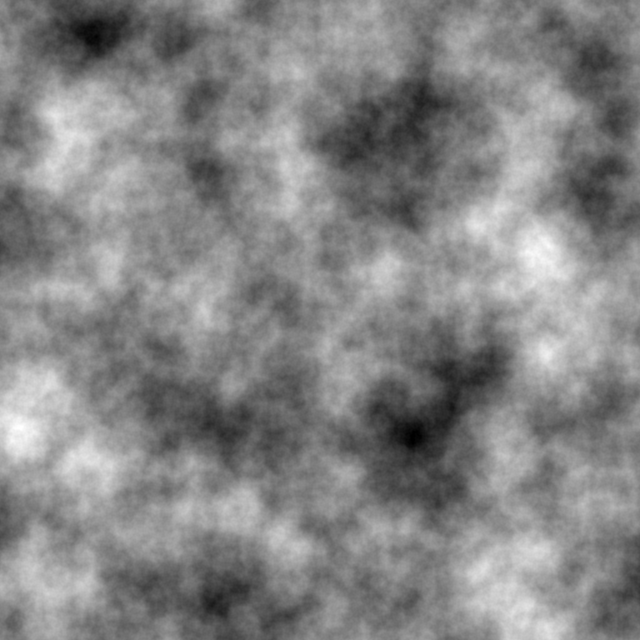
Write a WebGL 2 fragment shader that draws this texture.

```glsl
#version 300 es
precision highp float;
// Soft grey clouds: fractal gradient noise summed over octaves.
// Diagonal gradients on nested lattices give broad banks with slanting
// streaks; a high gain keeps a clear, smoky grain on top.

uniform vec2 u_resolution;
out vec4 fragColor;

#define BASE_CELLS 4.0      // noise cells across the canvas, first octave
#define OCTAVES 7
#define LACUNARITY 2.0
#define GAIN 0.59           // strength of each octave against the one before
#define MEAN_GREY 0.522
#define CONTRAST 0.61
#define DIRECTIONS 4.0      // gradient directions, centred on the diagonals
#define SEED 23u

const float TAU = 6.2831853;

// Integer hash of a lattice point, mapped to 0..1
float hash(ivec2 cell, uint salt) {
    uint h = uint(cell.x) * 1597334677u ^ uint(cell.y) * 3812015801u;
    h ^= (salt + SEED) * 2654435769u;
    h = (h ^ (h >> 16)) * 2146121005u;
    h = (h ^ (h >> 15)) * 2221713035u;
    h ^= h >> 16;
    return float(h >> 8) / 16777216.0;
}

// Ramp of one lattice corner along its random diagonal gradient
float cornerRamp(ivec2 cell, vec2 offset, uint salt) {
    float angle = TAU * (floor(hash(cell, salt) * DIRECTIONS) + 0.5) / DIRECTIONS;
    return dot(vec2(cos(angle), sin(angle)), offset);
}

// Gradient noise with quintic blending, centred on zero
float gradientNoise(vec2 p, uint salt) {
    vec2 base = floor(p);
    vec2 f = p - base;
    ivec2 cell = ivec2(base);
    vec2 blend = f * f * f * (f * (f * 6.0 - 15.0) + 10.0);
    float a = cornerRamp(cell, f, salt);
    float b = cornerRamp(cell + ivec2(1, 0), f - vec2(1.0, 0.0), salt);
    float c = cornerRamp(cell + ivec2(0, 1), f - vec2(0.0, 1.0), salt);
    float d = cornerRamp(cell + ivec2(1, 1), f - vec2(1.0, 1.0), salt);
    return mix(mix(a, b, blend.x), mix(c, d, blend.x), blend.y);
}

// Octave sum; octaves finer than the pixel grid fade out
float clouds(vec2 uv) {
    float sum = 0.0;
    float amplitude = 1.0;
    float frequency = BASE_CELLS;
    for (int i = 0; i < OCTAVES; i++) {
        float pixelsPerCell = u_resolution.y / frequency;
        float visible = smoothstep(0.8, 1.8, pixelsPerCell);
        sum += visible * amplitude * gradientNoise(uv * frequency, uint(i));
        frequency *= LACUNARITY;
        amplitude *= GAIN;
    }
    return sum;
}

void main() {
    vec2 uv = gl_FragCoord.xy / u_resolution.y;
    float grey = MEAN_GREY + CONTRAST * clouds(uv);
    fragColor = vec4(vec3(clamp(grey, 0.0, 1.0)), 1.0);
}
```
